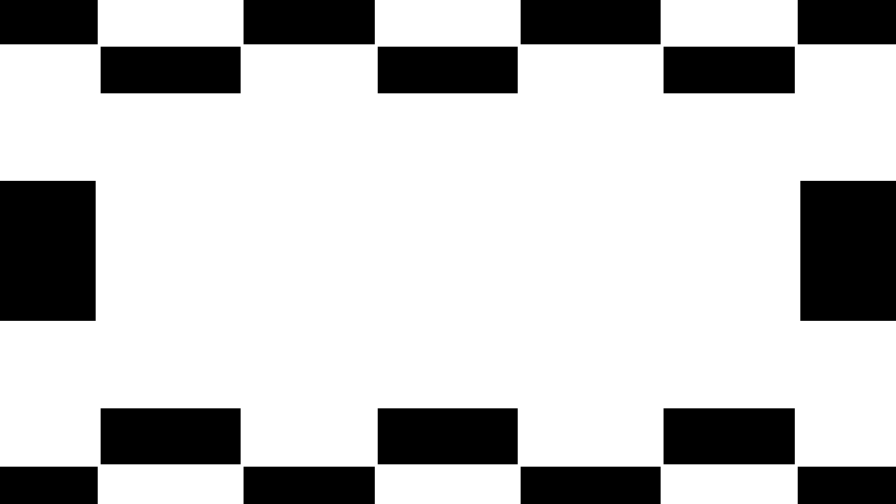
Give the GLSL for this background, as a Shadertoy shader.

```glsl
// Black checkered bands along the top and bottom of a white field,
// with one black block centred on each side. Columns come from a spacing
// formula, and each rectangle is smoothed by its coverage of the pixel.

#define LAYOUT vec2(768.0, 432.0)     // design units across the canvas
#define FIRST_SEAM 85.0               // x of the first column seam
#define COLUMN_WIDTH 122.5
#define NARROWING 7.5                 // every third column is this much slimmer
#define HALF_GAP 1.25                 // white sliver on either side of a seam
#define LOW_OUTER vec2(-9.0, 32.0)    // vertical spans of the rows
#define LOW_INNER vec2(34.0, 82.0)
#define HIGH_INNER vec2(352.0, 392.0)
#define HIGH_OUTER vec2(394.0, 441.0)
#define SIDE_SPAN vec2(157.0, 277.0)
#define SIDE_WIDTH 82.0

const vec3 PAPER = vec3(1.0);
const vec3 INK = vec3(0.0);

// Fraction of a pixel, centred at x, that lies inside the span
float spanCoverage(float x, vec2 span, float pixel) {
    float low = max(x - 0.5 * pixel, span.x);
    float high = min(x + 0.5 * pixel, span.y);
    return clamp((high - low) / pixel, 0.0, 1.0);
}

float seam(int i) {
    float n = float(i);
    return FIRST_SEAM + COLUMN_WIDTH * n - NARROWING * floor((n + 1.0) / 3.0);
}

void mainImage(out vec4 fragColor, in vec2 fragCoord) {
    vec2 pixel = LAYOUT / iResolution.xy;
    vec2 p = fragCoord * pixel;

    // Row coverage, paired above and below
    float outerRows = spanCoverage(p.y, LOW_OUTER, pixel.y)
                    + spanCoverage(p.y, HIGH_OUTER, pixel.y);
    float innerRows = spanCoverage(p.y, LOW_INNER, pixel.y)
                    + spanCoverage(p.y, HIGH_INNER, pixel.y);

    // Columns alternate between the outer and inner rows
    float ink = 0.0;
    for (int i = -1; i <= 5; i++) {
        vec2 column = vec2(seam(i) + HALF_GAP, seam(i + 1) - HALF_GAP);
        float rows = (i & 1) == 1 ? outerRows : innerRows;
        ink += spanCoverage(p.x, column, pixel.x) * rows;
    }

    // Side blocks, mirrored about the centre
    float fromSide = min(p.x, LAYOUT.x - p.x);
    ink += spanCoverage(fromSide, vec2(-9.0, SIDE_WIDTH), pixel.x)
         * spanCoverage(p.y, SIDE_SPAN, pixel.y);

    fragColor = vec4(mix(PAPER, INK, clamp(ink, 0.0, 1.0)), 1.0);
}
```
